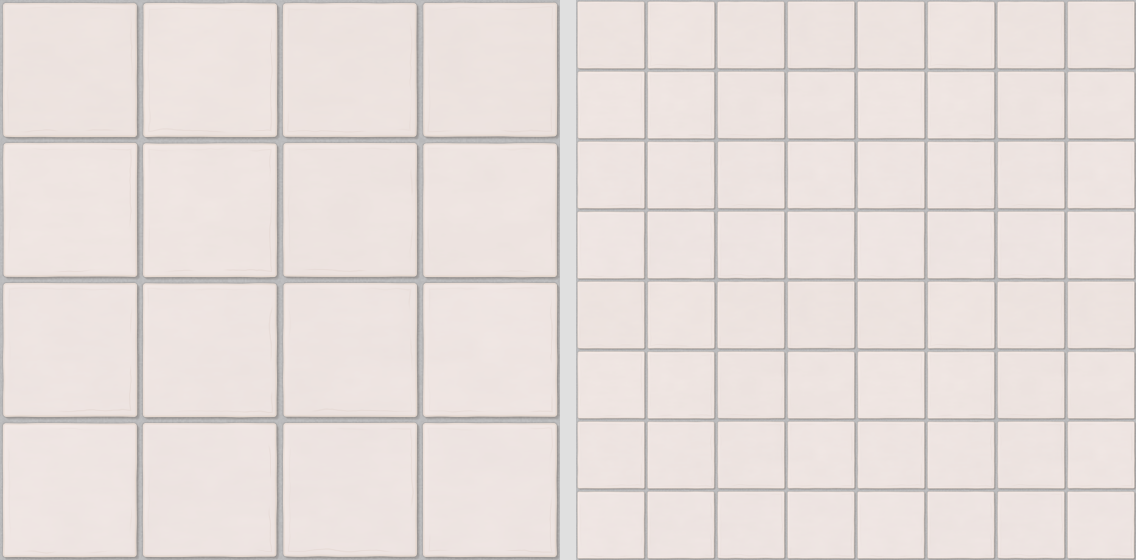
Left, the tile; right, the same tile 2 across and 2 down.
This texture is drawn by a Shadertoy shader. Its source:

```glsl
// Square glazed wall tiles, pale pinkish white, set in grey grout.
// Each tile is a rounded-box distance with a wavering edge; the same distance
// drives the rim, the uneven glaze lip and the shadow that falls on the grout.

#define TILES 4.0            // repeats across and down
#define HALF_SIZE 0.4775     // half a tile, in cells
#define CORNER 0.022         // corner radius, in cells
#define WAVER 0.004          // unevenness of the tile outline
#define SHADOW_SHIFT 0.017   // shadow offset on the grout
#define MOTTLE 0.014         // strength of the glaze mottling
#define TILE_VARIATION 0.008 // brightness change from tile to tile
#define GLAZE vec3(0.932, 0.894, 0.882)
#define RIM vec3(0.890, 0.835, 0.795)
#define LIP vec3(0.895, 0.845, 0.825)
#define GROUT vec3(0.735, 0.735, 0.740)
#define GROUT_SHADOW vec3(0.610, 0.595, 0.590)

float hash(vec2 p) {
    vec3 h = fract(p.xyx * vec3(0.1031, 0.1030, 0.0973));
    h += dot(h, h.yzx + 33.33);
    return fract((h.x + h.y) * h.z);
}

// Value noise whose lattice wraps after 'period' steps
float noise(vec2 p, vec2 period) {
    vec2 i = floor(p), f = fract(p);
    f = f * f * (3.0 - 2.0 * f);
    vec2 a = mod(i, period), b = mod(i + 1.0, period);
    return mix(mix(hash(a), hash(vec2(b.x, a.y)), f.x),
               mix(hash(vec2(a.x, b.y)), hash(b), f.x), f.y);
}

// Noise over the canvas, with 'freq' lattice steps per cell
float cellNoise(vec2 p, vec2 freq) {
    return noise(p * freq, TILES * freq);
}

float fractalNoise(vec2 p, vec2 freq) {
    float sum = 0.0, gain = 0.5;
    for (int i = 0; i < 4; i++) {
        sum += gain * cellNoise(p, freq);
        freq *= 2.0;
        gain *= 0.5;
    }
    return sum / 0.9375;
}

// Signed distance to the tile of the cell holding p, negative inside
float tileDistance(vec2 p) {
    vec2 cell = mod(floor(p), TILES);
    vec2 jitter = vec2(hash(cell + 11.0), hash(cell + 37.0)) - 0.5;
    vec2 q = abs(fract(p) - 0.5 - 0.004 * jitter) - HALF_SIZE + CORNER;
    float box = length(max(q, 0.0)) + min(max(q.x, q.y), 0.0) - CORNER;
    return box + WAVER * (cellNoise(p, vec2(7.0)) - 0.5);
}

vec3 groutColor(vec2 p, float dist) {
    float caster = tileDistance(p + vec2(-1.0, 1.0) * SHADOW_SHIFT);
    float shade = 1.0 - smoothstep(-0.010, 0.010, caster);
    float contact = 1.0 - smoothstep(0.0, 0.014, dist);
    vec3 color = mix(GROUT, GROUT_SHADOW, clamp(0.75 * shade + 0.5 * contact, 0.0, 1.0));
    return color + 0.035 * (cellNoise(p, vec2(90.0)) - 0.5);
}

vec3 tileColor(vec2 p, float depth) {
    vec2 cell = mod(floor(p), TILES);
    vec2 q = fract(p) - 0.5;

    // Overall tint: lower rows slightly lighter and cooler
    vec3 color = GLAZE + TILE_VARIATION * (hash(cell + 5.0) - 0.5);
    color -= vec3(0.004, 0.005, 0.009) * (cell.y / (TILES - 1.0) - 0.5);

    // Soft clouds and faint brushed streaks
    color += MOTTLE * (fractalNoise(p, vec2(4.0)) - 0.5);
    color += 0.6 * MOTTLE * (fractalNoise(p, vec2(6.0, 18.0)) - 0.5);

    // Lit top and left edges, shaded bottom and right edges
    float bevel = 1.0 - smoothstep(0.006, 0.050, depth);
    float lit = smoothstep(-0.35, 0.35, q.y - q.x);
    color += bevel * mix(-0.010, 0.014, lit);

    // Wandering, broken lip where the glaze thins near the edge
    float lipDepth = 0.022 + 0.040 * fractalNoise(p, vec2(6.0));
    float lip = 1.0 - smoothstep(0.0, 0.009, abs(depth - lipDepth));
    float broken = smoothstep(0.40, 0.70, cellNoise(p + 0.3, vec2(5.0)));
    color = mix(color, LIP, lip * broken * mix(0.65, 0.25, lit));

    // Warm rim at the very edge
    float rim = 1.0 - smoothstep(0.004, 0.018, depth);
    return mix(color, RIM, rim * mix(0.90, 0.60, lit));
}

void mainImage(out vec4 fragColor, in vec2 fragCoord) {
    vec2 p = TILES * fragCoord / iResolution.xy;
    float pixel = TILES / min(iResolution.x, iResolution.y);
    float dist = tileDistance(p);
    float coverage = 1.0 - smoothstep(-0.6 * pixel, 0.6 * pixel, dist);
    vec3 color = mix(groutColor(p, dist), tileColor(p, max(-dist, 0.0)), coverage);
    fragColor = vec4(clamp(color, 0.0, 1.0), 1.0);
}
```
